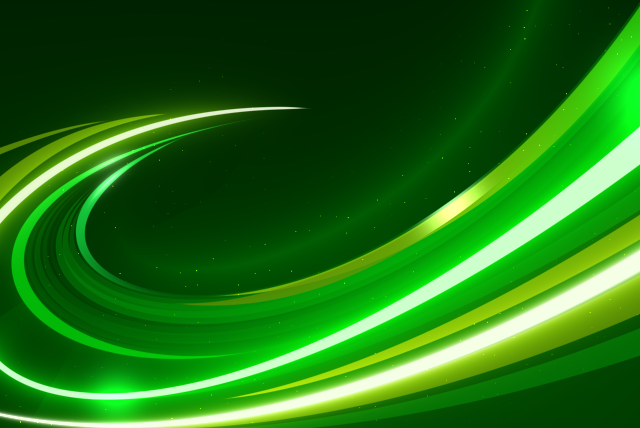
Give the GLSL for this background, as a WebGL 2 fragment shader.

```glsl
#version 300 es
precision highp float;
// Sweeping green and gold light ribbons curling over a dark green backdrop.
uniform vec2 u_resolution;
out vec4 fragColor;

const vec3 DARK = vec3(0.0, 0.13, 0.0);
const vec3 GREEN = vec3(0.01, 0.73, 0.03);
const vec3 MINT = vec3(0.08, 0.85, 0.25);
const vec3 OLIVE = vec3(0.5, 0.7, 0.02);
const vec3 GOLD = vec3(0.72, 0.76, 0.03);
const vec3 WHITE = vec3(0.96, 1.0, 0.9);
const int BANDS = 9;
const int SAMPLES = 14;
const float DOT_CELL = 0.032;
const float DOT_RADIUS = 0.0022;

// Cubic curves, one control point per column, in canvas heights
const mat4x2 INNER = mat4x2(0.49, 0.703, -0.35, 0.4, 0.75, -0.15, 1.53, 1.03);
const mat4x2 OUTER = mat4x2(0.742, 0.746, -0.78, 0.55, 0.5, -0.5, 1.55, 0.82);
const mat4x2 STREAK = mat4x2(-0.03, 0.18, 0.12, -0.03, 0.75, 0.035, 1.55, 0.7);
const mat4x2 LOWER = mat4x2(-0.03, 0.038, 0.35, -0.05, 0.9, 0.03, 1.55, 0.42);
const mat4x2 CREST = mat4x2(0.742, 0.746, 0.45, 0.76, 0.15, 0.68, -0.03, 0.46);
const mat4x2 MIST = mat4x2(0.33, 0.6, 0.05, 0.2, 1.05, 0.3, 1.28, 1.05);
const mat4x2 BLADE = mat4x2(0.51, 0.066, 0.8, 0.1, 1.2, 0.28, 1.55, 0.5);
const mat4x2 WISP = mat4x2(0.4, 0.735, 0.25, 0.72, 0.1, 0.67, -0.03, 0.53);
const mat4x2 FAR_WISP = mat4x2(0.27, 0.72, 0.18, 0.71, 0.08, 0.68, -0.03, 0.635);

float pixel;
vec2 p;
vec3 color;

float hash(vec2 v) { return fract(sin(dot(v, vec2(127.1, 311.7))) * 4375.85); }

vec2 bezier(mat4x2 k, float t) {
  float u = 1.0 - t;
  return k * vec4(u * u * u, 3.0 * u * u * t, 3.0 * u * t * t, t * t * t);
}

vec2 tangent(mat4x2 k, float t) {
  float u = 1.0 - t;
  return 3.0 * (u * u * (k[1] - k[0]) + 2.0 * u * t * (k[2] - k[1]) + t * t * (k[3] - k[2]));
}

// Signed distance (positive on the left) and curve parameter
vec2 trace(mat4x2 k) {
  float t = 0.0, nearest = 1e9;
  for (int i = 0; i <= SAMPLES; i++) {
    float s = float(i) / float(SAMPLES), d = distance(p, bezier(k, s));
    if (d < nearest) { nearest = d; t = s; }
  }
  for (int i = 0; i < 4; i++) {
    vec2 v = tangent(k, t);
    t = clamp(t + dot(p - bezier(k, t), v) / max(dot(v, v), 0.01), 0.0, 1.0);
  }
  vec2 r = p - bezier(k, t), v = tangent(k, t);
  return vec2(length(r) * (v.x * r.y < v.y * r.x ? -1.0 : 1.0), t);
}

// Smooth-edged strip of half width w
float strip(float d, float w) {
  return (1.0 - smoothstep(w - pixel, w + pixel, abs(d))) * smoothstep(0.0, pixel, w);
}

void paint(vec3 tint, float d, float w, float alpha) { color = mix(color, tint, strip(d, w) * alpha); }

float glow(float d, float radius) { return exp(-abs(d) / radius); }

float flare(vec2 center, float radius) {
  vec2 r = (p - center) / radius;
  return exp(-dot(r, r));
}

void main() {
  pixel = 0.8 / u_resolution.y;
  p = gl_FragCoord.xy / u_resolution * vec2(1.5, 1.0);
  float side = p.x / 1.5;
  vec2 inner = trace(INNER), outer = trace(OUTER), streak = trace(STREAK), lower = trace(LOWER);
  vec2 crest = trace(CREST), mist = trace(MIST), blade = trace(BLADE);
  vec2 wisp = trace(WISP), farWisp = trace(FAR_WISP);

  // Backdrop and broad green body
  color = DARK + vec3(0.0, 0.1, 0.0) * (1.0 - p.y);
  color += GREEN * 0.22 * glow(mist.x, 0.07) * smoothstep(0.0, 0.5, mist.y);
  float body = smoothstep(-0.01, 0.03, -inner.x) * smoothstep(0.25, 0.65, inner.y);
  color += GREEN * body * smoothstep(-0.15, 0.02, streak.x) * mix(0.08, 0.48, side);

  // Family of ribbons between the two hooks
  for (int i = 0; i < BANDS; i++) {
    float s = (float(i) + 0.5) / float(BANDS), h = hash(vec2(i, 3));
    vec2 c = trace(OUTER * (1.0 - s) + INNER * s);
    float w = (0.006 + 0.01 * h) * (0.5 + c.y) * smoothstep(0.12, 0.4, c.y);
    paint(GREEN * mix(0.3, 0.95, 0.5 * (h + c.y)), c.x, w, 0.25 + 0.35 * h);
  }

  // Hooks and the gold upper edge
  float rise = smoothstep(0.0, 0.4, outer.y);
  color += GREEN * 0.35 * glow(outer.x, 0.025) * rise * (1.0 - 0.7 * outer.y);
  float hook = rise * (1.0 - smoothstep(0.4, 0.72, outer.y));
  paint(mix(MINT, GREEN, rise), outer.x, 0.016 * hook, 0.9);
  float curl = smoothstep(0.0, 0.2, inner.y), fade = 1.0 - smoothstep(0.2, 0.55, inner.y);
  paint(MINT * 0.85, inner.x, curl * (0.004 + 0.007 * fade), fade);
  float edge = 0.026 * smoothstep(0.52, 0.95, inner.y);
  paint(mix(OLIVE, GREEN, 0.7 * smoothstep(0.8, 1.0, inner.y)), inner.x + edge, edge, 0.9);
  vec2 under = trace(INNER * 0.85 + OUTER * 0.15);
  paint(OLIVE * 0.75, under.x, 0.014 * smoothstep(0.5, 0.7, under.y), 0.8 - 0.8 * smoothstep(0.72, 0.92, under.y));

  // Bands around the lower streak, wisps on the left
  float spread = lower.y * lower.y;
  color += GREEN * 0.3 * side * glow(lower.x, 0.12);
  paint(OLIVE * 0.8, lower.x + 0.075 * spread, 0.045 * spread, 0.75);
  paint(GREEN * 0.62, lower.x + 0.19 * spread, 0.035 * spread, 0.8);
  paint(GREEN * 0.7, streak.x + 0.095 * spread, 0.022 * spread, 0.6);
  paint(mix(GOLD, OLIVE * 0.8, blade.y), blade.x, 0.026 * blade.y, 0.85);
  paint(OLIVE * 0.8, wisp.x, 0.022 * wisp.y, 0.8);
  paint(OLIVE * 0.8, farWisp.x, 0.008 * farWisp.y, 0.8);

  // Bright streaks: wide halo, then hot core
  color += GREEN * (0.6 * glow(streak.x, 0.022) + 0.3 * glow(streak.x, 0.09) * (0.4 + side));
  paint(vec3(0.8, 1.0, 0.8), streak.x, 0.007 + 0.03 * pow(streak.y, 4.0), 1.0);
  float core = 0.002 + 0.018 * pow(lower.y, 1.5);
  color += GOLD * 0.9 * glow(lower.x, 0.008 + 0.03 * lower.y) * smoothstep(-0.1, 0.5, lower.y);
  color = mix(color, WHITE, glow(max(abs(lower.x) - core, 0.0), 0.003 + 0.005 * lower.y));
  color += (GOLD * 0.75 * glow(crest.x, 0.024) + GREEN * 0.15 * glow(crest.x, 0.07)) * smoothstep(0.0, 0.6, crest.y);
  paint(WHITE, crest.x, 0.002 * smoothstep(0.0, 0.1, crest.y) + 0.01 * crest.y, 0.9);

  // Flares where light gathers
  float shine = flare(vec2(1.06, 0.515), 0.07) * strip(inner.x + 0.012, 0.018);
  shine += flare(vec2(0.255, 0.58), 0.05) * glow(inner.x, 0.008);
  shine += flare(vec2(0.25, 0.635), 0.05) * glow(outer.x, 0.008);
  color += WHITE * 0.7 * shine;
  color += MINT * (0.6 * flare(vec2(1.53, 0.78), 0.1) + 0.5 * flare(vec2(0.27, 0.07), 0.06));

  // Scattered sparks along the ribbons
  vec2 cell = floor(p / DOT_CELL);
  vec2 jitter = 0.2 + 0.6 * vec2(hash(cell), hash(cell + 17.0));
  float spark = distance(p, (cell + jitter) * DOT_CELL);
  float lit = max(glow(inner.x, 0.08), max(glow(lower.x, 0.07), glow(mist.x, 0.05)));
  lit *= step(0.68, hash(cell + 41.0)) * hash(cell + 73.0);
  color += OLIVE * lit * (1.0 - smoothstep(DOT_RADIUS * 0.4, DOT_RADIUS, spark));
  fragColor = vec4(clamp(color, 0.0, 1.0), 1.0);
}
```
